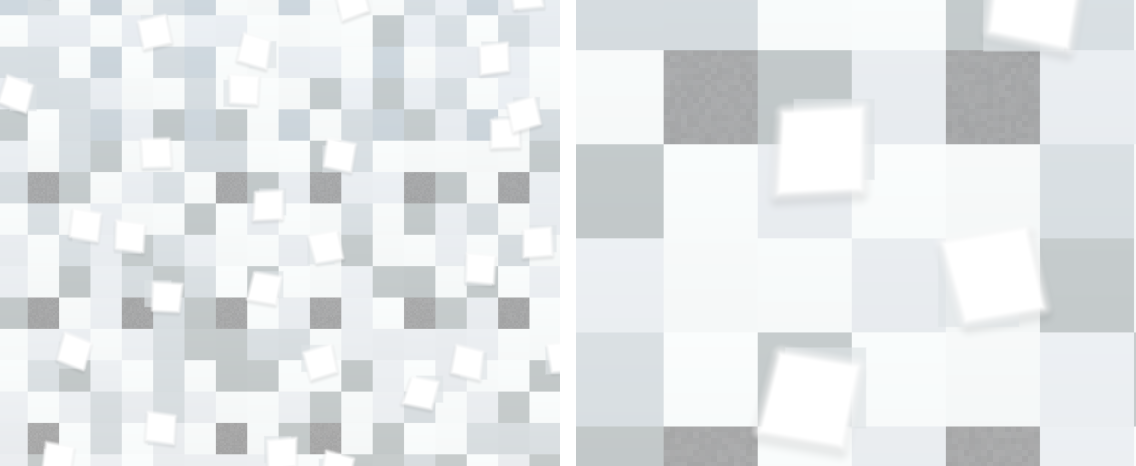
Left: the whole. Right: its middle third, enlarged.
Give the GLSL for this background, as a Shadertoy shader.

```glsl
// Pale grey mosaic of square tiles with loose white cubes scattered over it.

vec3 hash3(vec2 p) {
    vec3 q = fract(p.xyx * vec3(0.1031, 0.1030, 0.0973) + 0.137);
    q += dot(q, q.yxz + 33.33);
    return fract((q.xxy + q.yzz) * q.zyx);
}

// Flat colour of one tile: random shades, greyer and darker low down
vec3 tileColor(vec2 cell) {
    vec3 rnd = hash3(cell + 41.0);
    float height = cell.y / 15.0;
    float shade = rnd.x - 0.2 * (height - 0.5);

    vec3 color = vec3(0.97, 0.98, 0.98);
    if (shade > 0.37) color = vec3(0.92, 0.93, 0.94);
    if (shade > 0.64) color = vec3(0.85, 0.87, 0.88);
    if (shade > 0.84) color = vec3(0.77, 0.79, 0.79);

    // Regular accents: dark tiles below, blue-grey ones above
    float column = mod(cell.x, 3.0);
    if (cell.y < 10.0 && column == 1.0 && mod(cell.y, 4.0) == 1.0 && rnd.y > 0.2)
        color = vec3(0.66);
    if (cell.y > 10.0 && column == 0.0 && mod(cell.y, 2.0) == 1.0 && rnd.y > 0.3)
        color = vec3(0.81, 0.84, 0.86);

    // Cool tint towards the top, slight difference from tile to tile
    color += vec3(-0.008, 0.0, 0.008) * height * step(color.r, 0.95);
    return color + 0.016 * (rnd.z - 0.5);
}

// Tiles with smoothed joints
vec3 mosaic(vec2 g, float pixel) {
    vec2 corner = floor(g - 0.5);
    vec2 w = smoothstep(0.5 - pixel, 0.5 + pixel, fract(g - 0.5));
    vec3 low = mix(tileColor(corner), tileColor(corner + vec2(1, 0)), w.x);
    vec3 high = mix(tileColor(corner + vec2(0, 1)), tileColor(corner + 1.0), w.x);
    return mix(low, high, w.y);
}

float boxDistance(vec2 p, vec2 halfSize) {
    vec2 d = abs(p) - halfSize;
    return length(max(d, 0.0)) + min(max(d.x, d.y), 0.0);
}

// One tilted cube: soft shadow, grey side face, glowing white front
vec3 drawCube(vec3 color, vec2 p, vec3 rnd, float pixel) {
    float angle = (rnd.x - 0.5) * 0.6;
    float c = cos(angle), s = sin(angle);
    vec2 q = mat2(c, -s, s, c) * p;
    q.x *= 1.0 + 0.22 * (rnd.y - 0.5) * q.y;
    q.y += 0.22 * (rnd.z - 0.5) * q.x;

    float shadow = boxDistance(q + vec2(0.0, 0.07), vec2(0.42));
    color *= 1.0 - 0.13 * (1.0 - smoothstep(-0.08, 0.16, shadow));

    vec2 lean = vec2(rnd.y - 0.5, rnd.z < 0.6 ? 0.2 : -0.2) * 0.6;
    float side = boxDistance(p - lean, vec2(0.43));
    color = mix(color, vec3(0.87, 0.89, 0.90),
                0.65 * (1.0 - smoothstep(-pixel, pixel, side)));

    float front = boxDistance(q, vec2(0.42)) - 0.03;
    color = mix(color, vec3(0.98), 0.5 * (1.0 - smoothstep(0.0, 0.1, front)));
    return mix(color, vec3(1.0), 1.0 - smoothstep(-0.04 - pixel, 0.02 + pixel, front));
}

void mainImage(out vec4 fragColor, in vec2 fragCoord) {
    // Tile units: 14.86 tiles fill the height
    vec2 g = fragCoord / iResolution.y * 14.86 + vec2(0.116, 0.627);
    float pixel = 14.86 / iResolution.y;
    vec3 color = mosaic(g, pixel * 0.7);

    // Faint shading inside each tile, fine grain on the dark ones
    color += 0.008 * (fract(g.y) - 0.5);
    float grain = hash3(floor(g * 16.0)).x - 0.5;
    color += 0.03 * grain * (1.0 - smoothstep(0.66, 0.72, color.r));

    // One cube at a random place in every block of 3.3 tiles
    vec2 block = floor(g / 3.3);
    for (int j = -1; j <= 1; j++)
    for (int i = -1; i <= 1; i++) {
        vec2 id = block + vec2(i, j);
        vec2 center = (id + 0.08 + 0.84 * hash3(id + 17.0).xy) * 3.3;
        color = drawCube(color, g - center, hash3(id + 71.0), pixel);
    }

    fragColor = vec4(clamp(color, 0.0, 1.0), 1.0);
}
```
